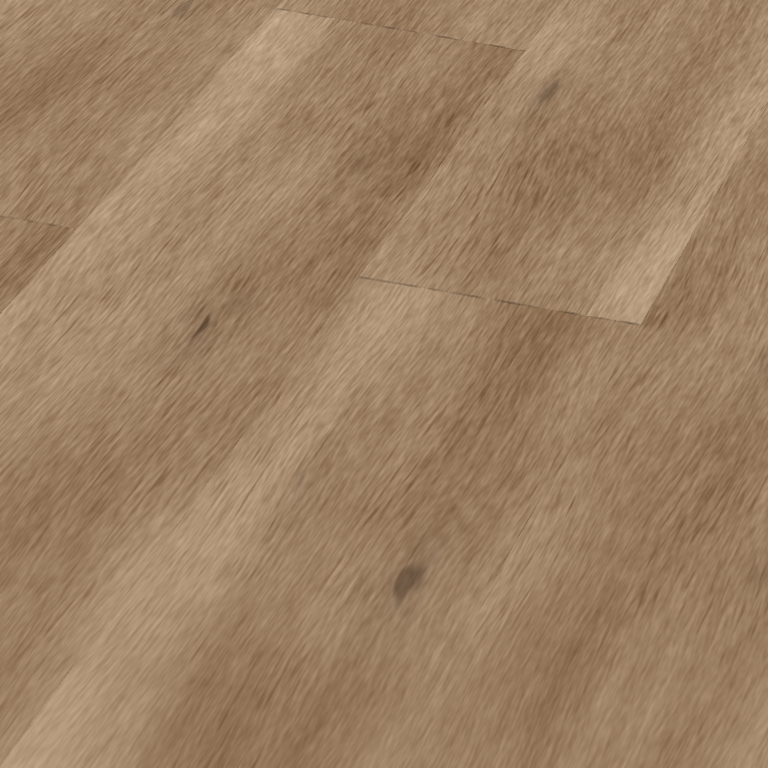
A WebGL 1 fragment shader for this texture:

```glsl
precision highp float;
// Brown oak floorboards running diagonally in perspective, with grain, figure and knots.
uniform vec2 u_resolution;

vec2 hash2(vec2 p) {
  vec3 q = fract(p.xyx * vec3(0.1031, 0.1030, 0.0973));
  q += dot(q, q.yzx + 33.33);
  return fract((q.xx + q.yz) * q.zy);
}

vec2 gradient(vec2 cell) {
  float angle = 6.2832 * hash2(cell).x;
  return vec2(cos(angle), sin(angle));
}

// Gradient noise, about -0.7 to 0.7
float noise(vec2 p) {
  vec2 i = floor(p), f = fract(p);
  vec2 w = f * f * f * (f * (f * 6.0 - 15.0) + 10.0);
  float a = dot(gradient(i), f);
  float b = dot(gradient(i + vec2(1, 0)), f - vec2(1, 0));
  float c = dot(gradient(i + vec2(0, 1)), f - vec2(0, 1));
  float d = dot(gradient(i + vec2(1, 1)), f - vec2(1, 1));
  return mix(mix(a, b, w.x), mix(c, d, w.x), w.y);
}

// Dark knots (x) and the growth rings arching around them (y)
vec2 knotFigure(vec2 wood, float board) {
  vec2 result = vec2(0.0);
  float wobble = noise(wood * vec2(9.0, 4.0) + board * 7.0);
  float ragged = noise(wood * vec2(34.0, 9.0) + board * 3.0);
  for (int j = -1; j <= 1; j++) {
    float cell = floor(wood.y) + float(j);
    vec2 place = hash2(vec2(cell, board * 13.0 + 5.0));
    vec2 kind = hash2(vec2(board * 11.0 + 2.0, cell + 40.0));
    vec2 q = wood - vec2(0.2 + 0.6 * place.x, cell + place.y);
    float r = length(q * vec2(1.0, 0.4)) + 0.04 * wobble;
    float size = mix(0.02, 0.06, kind.y);
    float strength = kind.x * kind.x;
    float core = smoothstep(size, 0.3 * size, r + 0.05 * ragged);
    float halo = exp(-r * r * 130.0) * (0.16 + 0.25 * ragged);
    result.x += strength * (0.7 * core + halo);
    float arch = smoothstep(-0.15, 0.2, q.y) * smoothstep(0.36, 0.1, r);
    float ring = 0.5 + 0.5 * sin(r * 125.0 + 3.0 * wobble);
    result.y += (0.4 + 0.6 * kind.y) * arch * ring * ring * (0.7 + ragged);
  }
  return result;
}

void main() {
  vec2 p = gl_FragCoord.xy / u_resolution;

  // Perspective: boards converge far beyond the upper right corner
  vec2 toVanishing = vec2(2.33, 3.18) - p;
  float depth = toVanishing.y + 0.17 * toVanishing.x;
  float across = (toVanishing.x / depth - 0.395) / 0.1285;
  float along = 29.0 / depth;

  // Rows of boards with staggered end joints
  float row = floor(across);
  float u = fract(across);
  float joint = 10.15 + 1.33 * (1.0 - mod(row, 2.0));
  float board = row + 2.0 + 5.0 * step(joint, along);
  vec2 traits = hash2(vec2(board * 3.0, 8.0));
  vec2 seed = board * vec2(17.3, 9.1);

  // Wavy wood coordinates
  vec2 wood = vec2(u, along);
  wood.x += 0.07 * noise(wood * vec2(1.5, 1.1) + seed);
  vec2 figure = knotFigure(wood, board);

  // Broad tone: darker heartwood, pale sides, soft streaks
  float side = clamp(abs(wood.x - 0.3 - 0.4 * traits.x) / 0.6, 0.0, 1.0);
  float tone = 0.07 * (side * side - 0.27) + 0.02 * (traits.y - 0.5);
  tone += 0.085 * noise(wood * vec2(3.5, 0.6) + seed);
  tone += 0.055 * noise(wood * vec2(1.7, 1.8) + seed + 31.0);
  tone += 0.035 * noise(wood * vec2(14.0, 1.6) + seed + 57.0);
  tone -= 0.034 * figure.y;

  // Fine grain, crisp flecks and dark pores, softer in the foreground
  float focus = mix(0.75, 1.1, smoothstep(0.0, 0.6, p.y));
  float grain = 0.050 * noise(wood * vec2(62.0, 6.0) + seed + 83.0);
  grain += 0.075 * noise(wood * vec2(98.0, 13.0) + seed + 19.0);
  grain += 0.045 * noise(wood * vec2(120.0, 34.0) + seed + 47.0);
  float pores = smoothstep(0.12, 0.42, noise(wood * vec2(76.0, 7.0) + seed + 71.0));
  float poreArea = smoothstep(-0.35, 0.4, noise(wood * vec2(4.0, 1.0) + seed + 11.0));
  tone += focus * (grain - 0.065 * pores * poreArea);

  vec3 color = vec3(0.627, 0.518, 0.407) + tone * vec3(1.0, 1.05, 1.04);
  color *= 1.0 - vec3(0.78, 0.84, 0.88) * clamp(figure.x, 0.0, 0.9);

  // Thin worn seams between the boards, broken up along their length
  float longGap = min(u, 1.0 - u) * 0.32;
  float endGap = abs(along - joint) * 0.3;
  float wear = smoothstep(-0.3, 0.4, noise(vec2(across * 14.0, along * 6.0)));
  float seam = 0.35 * smoothstep(0.0026, 0.0004, longGap) * focus;
  seam = max(seam, smoothstep(0.0026, 0.0004, endGap));
  color *= 1.0 - 0.24 * seam * wear;

  gl_FragColor = vec4(color, 1.0);
}
```
